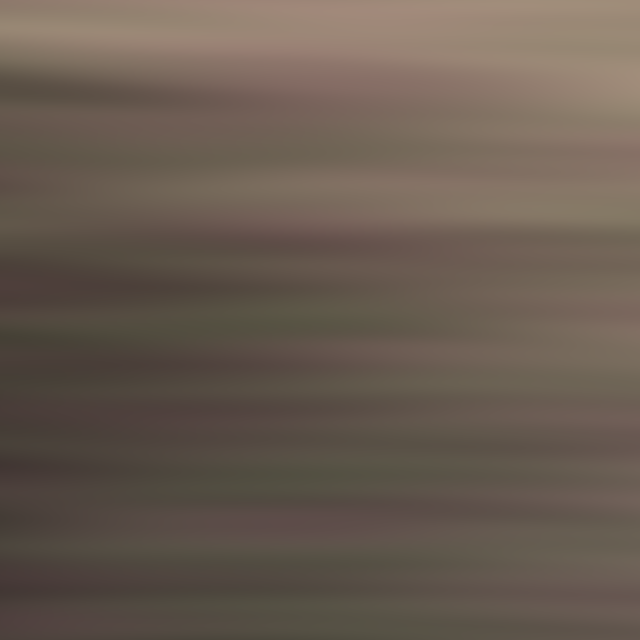
A three.js fragment shader for this texture:

```glsl
#define STREAK_SCALE vec2(1.1, 11.0)
#define FINE_SCALE vec2(1.9, 25.0)
#define HUE_SCALE vec2(1.5, 15.0)
#define STREAK_GAIN 0.085
#define FINE_GAIN 0.045
#define WARM_TINT vec3(1.0, 0.872, 0.762)
#define GREY_TINT vec3(1.0, 0.895, 0.795)
#define PINK_SHIFT vec3(0.030, -0.026, 0.018)
#define SHADOW_TONE 0.26
#define LIGHT_TONE 0.42

varying vec2 vUv;

// Unit gradient direction for a lattice cell
vec2 cellGradient(vec2 cell) {
  vec3 p = fract(vec3(cell.xyx) * vec3(0.1031, 0.1030, 0.0973));
  p += dot(p, p.yzx + 33.33);
  float angle = 6.28318 * fract((p.x + p.y) * p.z);
  return vec2(cos(angle), sin(angle));
}

// Gradient noise, roughly -0.7 to 0.7
float gradientNoise(vec2 p) {
  vec2 cell = floor(p);
  vec2 f = p - cell;
  vec2 u = f * f * f * (f * (f * 6.0 - 15.0) + 10.0);
  float a = dot(cellGradient(cell), f);
  float b = dot(cellGradient(cell + vec2(1.0, 0.0)), f - vec2(1.0, 0.0));
  float c = dot(cellGradient(cell + vec2(0.0, 1.0)), f - vec2(0.0, 1.0));
  float d = dot(cellGradient(cell + vec2(1.0, 1.0)), f - vec2(1.0, 1.0));
  return mix(mix(a, b, u.x), mix(c, d, u.x), u.y);
}

// Broad light: brighter to the right, rising in soft steps to the top
float broadTone(vec2 uv) {
  float middleStep = smoothstep(0.605, 0.675, uv.y - 0.03 * (uv.x - 0.5));
  float topStep = smoothstep(0.825, 0.935, uv.y + 0.05 * (uv.x - 0.5));
  float tone = mix(SHADOW_TONE, LIGHT_TONE, uv.x);
  tone += 0.045 * smoothstep(0.28, 0.55, uv.y);
  tone += 0.075 * middleStep + 0.13 * topStep;
  return tone - 0.07 * topStep * (uv.x - 0.5);
}

void main() {
  // Slight tilt and bend keep the streaks from lying dead level
  vec2 p = vUv;
  p.y += 0.02 * vUv.x + 0.012 * gradientNoise(vUv * vec2(1.6, 2.5) + 4.3);

  // Long horizontal streaks at two widths
  float streak = STREAK_GAIN * gradientNoise(p * STREAK_SCALE + vec2(7.4, 3.7));
  streak += FINE_GAIN * gradientNoise(p * FINE_SCALE + vec2(21.3, 9.6));
  float tone = broadTone(vUv) + streak;

  // Brown above, greyer below, drifting between pink and olive
  vec3 tint = mix(GREY_TINT, WARM_TINT, smoothstep(0.15, 0.6, vUv.y));
  float hue = gradientNoise(p * HUE_SCALE + vec2(13.8, 31.2));
  hue += 0.35 * (1.0 - smoothstep(0.0, 0.5, length(vUv * vec2(1.6, 1.0))));
  vec3 color = tone * tint + hue * PINK_SHIFT;

  gl_FragColor = vec4(color, 1.0);
}
```
